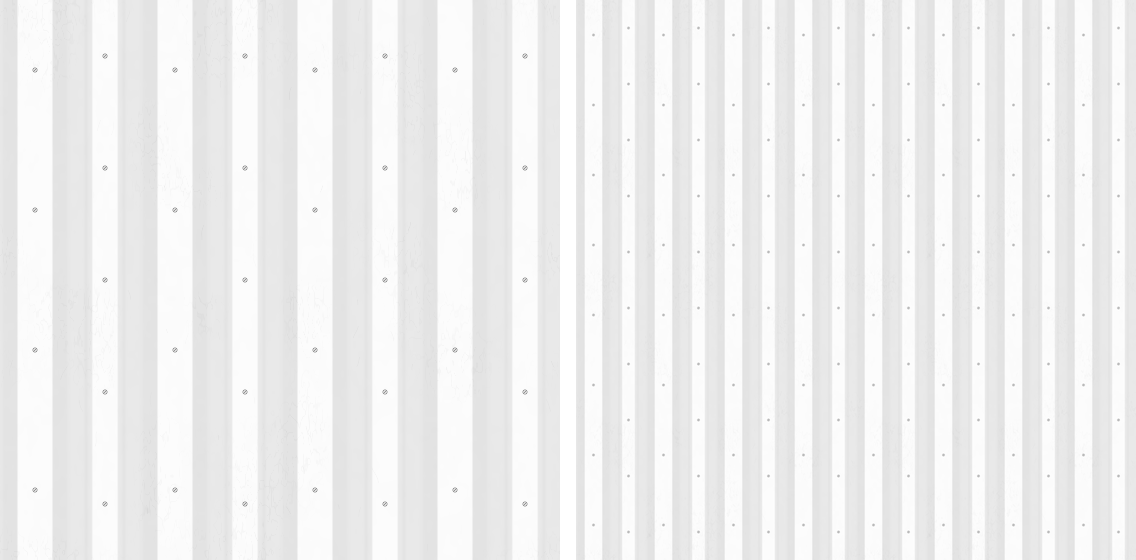
Left: one tile. Right: repeated 2 by 2.
A WebGL 1 fragment shader for this texture:

```glsl
precision highp float;
uniform vec2 u_resolution;

// Layout, as fractions of one stripe period
const float PERIODS = 4.0;
const float WIDE_CENTER = 0.25;
const float NARROW_CENTER = 0.75;
const float WIDE_HALF = 0.125;
const float NARROW_HALF = 0.091;
const float EDGE_SOFT = 0.008;

// Screws, sizes in canvas units
const float WIDE_ROWS = 4.0;
const float NARROW_ROWS = 5.0;
const float SCREW_RADIUS = 0.0038;
const float SCREW_LINE = 0.0006;

// Wear
const vec2 HAIR_GRID = vec2(32.0, 16.0);
const float HAIR_DEPTH = 0.045;
const float GRAIN_DEPTH = 0.022;
const float MOTTLE_DEPTH = 0.007;

const vec3 RAISED = vec3(0.988);
const vec3 VALLEY = vec3(0.893);
const vec3 RIB = vec3(0.914);
const vec3 SCREW_FACE = vec3(0.92);
const vec3 SCREW_INK = vec3(0.52);

float hash(vec2 p) {
  return fract(sin(dot(p, vec2(127.1, 311.7))) * 43758.5453);
}

// Value noise that wraps after a whole number of cells
float wrapNoise(vec2 uv, vec2 cells, float seed) {
  vec2 p = uv * cells;
  vec2 i = floor(p);
  vec2 f = fract(p);
  f = f * f * (3.0 - 2.0 * f);
  vec2 a = mod(i, cells) + seed;
  vec2 b = mod(i + 1.0, cells) + seed;
  return mix(mix(hash(a), hash(vec2(b.x, a.y)), f.x),
             mix(hash(vec2(a.x, b.y)), hash(b), f.x), f.y);
}

float segmentDistance(vec2 p, vec2 halfAxis) {
  float t = clamp(dot(p, halfAxis) / dot(halfAxis, halfAxis), -1.0, 1.0);
  return length(p - halfAxis * t);
}

float stroke(float dist, float halfWidth, float aa) {
  return 1.0 - smoothstep(halfWidth - aa, halfWidth + aa, dist);
}

// Corrugated profile, mirrored about the centre of the wide strip
vec3 panelColor(float x) {
  float d = abs(fract(x * PERIODS - WIDE_CENTER + 0.5) - 0.5);
  float narrowEdge = 0.5 - NARROW_HALF;
  float rib = smoothstep(0.215, 0.265, d);
  float groove = exp(-pow((d - 0.365) / 0.014, 2.0));
  float crease = exp(-pow((d - 0.235) / 0.008, 2.0));
  vec3 color = mix(VALLEY, RIB, rib) - 0.02 * groove + 0.006 * crease;
  float raised = 1.0 - smoothstep(WIDE_HALF - EDGE_SOFT, WIDE_HALF + EDGE_SOFT, d);
  raised += smoothstep(narrowEdge - EDGE_SOFT, narrowEdge + EDGE_SOFT, d);
  return mix(color, RAISED, raised);
}

// Short, nearly upright hairline, kept inside its own cell
float hairScratch(vec2 uv, float patchiness, float aa) {
  vec2 id = mod(floor(uv * HAIR_GRID), HAIR_GRID);
  vec2 p = (fract(uv * HAIR_GRID) - 0.5) / HAIR_GRID;
  vec2 jitter = vec2(hash(id + 3.0), hash(id + 19.0)) - 0.5;
  p -= jitter * vec2(0.011, 0.022);
  float angle = (hash(id + 41.0) - 0.5) * 0.9;
  float reach = mix(0.003, 0.014, hash(id + 57.0));
  p.x += 0.0012 * sin(p.y * 180.0 + 6.0 * jitter.x);
  float line = stroke(segmentDistance(p, reach * vec2(sin(angle), cos(angle))), 0.0004, aa);
  float present = step(hash(id + 73.0), 0.08 + 0.5 * patchiness);
  return line * present * mix(0.25, 1.0, hash(id + 91.0));
}

float wear(vec2 uv, float aa) {
  float patchiness = smoothstep(0.55, 0.9, wrapNoise(uv, vec2(11.0, 9.0), 7.0));
  float fibre = 0.6 * wrapNoise(uv, vec2(110.0, 34.0), 23.0)
              + 0.4 * wrapNoise(uv, vec2(230.0, 80.0), 31.0);
  float grain = (1.0 - smoothstep(0.0, 0.05, abs(fibre - 0.5))) * patchiness;
  float mottle = wrapNoise(uv, vec2(26.0, 18.0), 47.0) * wrapNoise(uv, vec2(90.0, 60.0), 59.0);
  return HAIR_DEPTH * hairScratch(uv, patchiness, aa) + GRAIN_DEPTH * grain + MOTTLE_DEPTH * mottle;
}

// One column of slotted screws per period
vec3 addScrews(vec3 color, vec2 uv, float center, float rows, float aa) {
  vec2 grid = vec2(PERIODS, rows);
  vec2 p = (fract(uv * grid) - vec2(center, 0.5)) / grid;
  float r = length(p);
  float face = stroke(r, SCREW_RADIUS, aa);
  float ring = stroke(abs(r - SCREW_RADIUS), SCREW_LINE, aa);
  float slot = stroke(segmentDistance(p, vec2(0.6 * SCREW_RADIUS)), SCREW_LINE, aa);
  color = mix(color, SCREW_FACE, face);
  return mix(color, SCREW_INK, max(ring, slot));
}

void main() {
  vec2 uv = gl_FragCoord.xy / u_resolution;
  float aa = 0.6 / min(u_resolution.x, u_resolution.y);
  vec3 color = panelColor(uv.x) - wear(uv, aa);
  color = addScrews(color, uv, WIDE_CENTER, WIDE_ROWS, aa);
  color = addScrews(color, uv, NARROW_CENTER, NARROW_ROWS, aa);
  gl_FragColor = vec4(color, 1.0);
}
```
